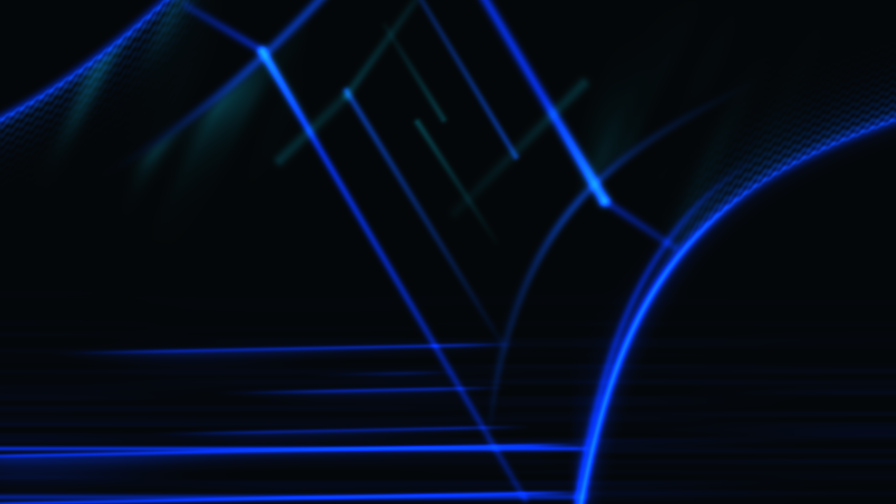
Reproduce this background procedurally as a WebGL 2 fragment shader.

```glsl
#version 300 es
precision highp float;
// Dark field of luminous blue caustics: curved fronts with woven fringes and
// feathered teal ridges, slanted beams, and horizontal streaks at lower left.
// Every part adds light from a distance function; the canvas is 7.68 x 4.32.
uniform vec2 u_resolution;
out vec4 fragColor;

const vec3 BLUE = vec3(0.01, 0.17, 0.92);
const vec3 AZURE = vec3(0.07, 0.48, 0.90);
const vec3 TEAL = vec3(0.02, 0.32, 0.38);

float hash(vec2 p) {
  return fract(sin(dot(p, vec2(127.1, 311.7))) * 43758.5);
}

float noise(vec2 p) {
  vec2 i = floor(p), f = fract(p);
  f = f * f * (3.0 - 2.0 * f);
  return mix(mix(hash(i), hash(i + vec2(1, 0)), f.x),
             mix(hash(i + vec2(0, 1)), hash(i + vec2(1, 1)), f.x), f.y);
}

// Soft line profile, never thinner than about a pixel
float glow(float d, float width) {
  float w = max(width, 6.0 / u_resolution.x);
  return exp(-d * d / (w * w));
}

// Segment whose brightness runs from i0 at a to i1 at b
float beam(vec2 p, vec2 a, vec2 b, float width, float i0, float i1) {
  vec2 ab = b - a;
  float h = clamp(dot(p - a, ab) / dot(ab, ab), 0.0, 1.0);
  return glow(length(p - a - ab * h), width) * mix(i0, i1, h);
}

// Height and slope of a front that rises steeply, then levels out
vec2 risingFront(float t, float a, float b, float c) {
  t = max(t, -0.1);
  return vec2(a * t / (t + b) + c * t, a * b / ((t + b) * (t + b)) + c);
}

// Height and slope of a gently bending front
vec2 bendingFront(float x, float y0, float k) {
  return vec2(y0 + k * x + 0.14 * x * x, k + 0.28 * x);
}

// Signed distance above a front
float above(float y, vec2 front) {
  return (y - front.x) / sqrt(1.0 + front.y * front.y);
}

// Slanted ridges that fade with depth d behind a front
float feathers(vec2 p, float d, float fade) {
  float ridge = noise(vec2((p.x - 0.5 * p.y) * 5.0, p.y * 1.2));
  return smoothstep(-0.02, 0.1, d) * exp(-max(d, 0.0) * fade) * ridge * ridge;
}

// Dotted lattice filling a thin band behind a front
float weave(vec2 p, float d, float depth) {
  float dots = 0.5 + 0.5 * sin(p.x * 75.0) * sin(d * 100.0);
  float rows = 0.5 + 0.5 * cos(d * 100.0);
  return smoothstep(-0.03, 0.02, d) * exp(-max(d, 0.0) / depth) * (0.65 * dots + 0.35 * rows);
}

// Horizontal streak: thin crest with a soft wedge hanging below it
float streak(vec2 p, float y, float x0, float x1, float wedge) {
  float d = p.y - y - 0.02 * (p.x - 2.5);
  float span = smoothstep(x0, x0 + 1.2, p.x) * (1.0 - smoothstep(x1 - 0.7, x1, p.x));
  float w = wedge * (0.3 + 0.7 * glow(p.x - x0 - 1.3, 1.1));
  float tail = d < 0.0 ? exp(d / w) : glow(d, 0.02);
  return span * (0.45 * tail + 0.45 * glow(d, 0.018));
}

void main() {
  vec2 p = gl_FragCoord.xy / u_resolution * vec2(7.68, 4.32);
  vec3 col = vec3(0.014, 0.027, 0.034);

  // Right fronts: bright outer curve, inner echo and faint second curve
  vec2 outer = risingFront(p.x - 4.98, 3.7, 0.7, 0.13);
  float dOuter = above(p.y, outer);
  float inRight = smoothstep(4.85, 4.96, p.x);
  float far = smoothstep(5.5, 6.6, p.x);
  col += BLUE * inRight * (1.0 - 0.6 * far) * (glow(dOuter, 0.045) + 0.2 * glow(dOuter, 0.13));
  col += AZURE * 0.45 * inRight * (1.0 - far) * glow(dOuter, 0.02);
  col += BLUE * 0.5 * inRight * (1.0 - far) * glow(above(p.y - 0.25, outer), 0.035);
  vec2 second = risingFront(p.x - 4.2, 2.6, 0.5, 0.3) + vec2(0.8, 0.0);
  float dSecond = above(p.y, second);
  float inSecond = smoothstep(4.15, 4.28, p.x);
  float knot = glow(p.x - 4.95, 0.4);
  col += mix(BLUE, AZURE, 0.4) * inSecond * (0.16 * (1.0 - far) + 0.35 * knot) * glow(dSecond, 0.04);

  // Left fronts
  float dUpper = above(p.y, bendingFront(p.x, 3.3, 0.52));
  float dLower = above(p.y, bendingFront(p.x, 2.45, 0.3));
  col += BLUE * 0.55 * glow(dUpper, 0.045);
  float rise = smoothstep(0.5, 2.3, p.x) * (1.0 - smoothstep(2.8, 3.0, p.x));
  col += mix(BLUE, AZURE, 0.3) * 0.6 * rise * rise * glow(dLower, 0.045);

  // Woven fringes and feathered ridges behind the fronts
  float leftEnd = 1.0 - smoothstep(1.3, 2.0, p.x);
  col += mix(BLUE, TEAL, 0.45) * 0.8 * (far * weave(p, dOuter, 0.16) + leftEnd * weave(p, -dUpper, 0.13));
  float ridges = smoothstep(5.5, 6.0, p.x) * (1.0 - smoothstep(6.6, 7.3, p.x)) * feathers(p, dOuter, 4.5);
  ridges += smoothstep(4.9, 5.3, p.x) * (1.0 - smoothstep(5.7, 6.4, p.x)) * feathers(p, dSecond, 6.0);
  ridges += smoothstep(0.1, 0.7, p.x) * leftEnd * feathers(p, -dUpper, 4.5);
  ridges += smoothstep(1.0, 1.5, p.x) * (1.0 - smoothstep(2.2, 2.7, p.x)) * feathers(p, -dLower, 6.0);
  col += TEAL * 1.5 * ridges;

  // Slanted beams, hottest where they touch the fronts
  float left = beam(p, vec2(2.25, 3.88), vec2(4.5, 0.04), 0.034, 1.0, 0.3);
  left += beam(p, vec2(1.6, 4.27), vec2(2.22, 3.9), 0.04, 0.3, 0.6);
  float right = beam(p, vec2(4.15, 4.34), vec2(5.18, 2.6), 0.045, 0.8, 1.0);
  right += beam(p, vec2(5.18, 2.6), vec2(5.78, 2.2), 0.04, 0.5, 0.3);
  float inner = beam(p, vec2(2.97, 3.54), vec2(4.33, 1.33), 0.032, 0.8, 0.05);
  inner += beam(p, vec2(3.6, 4.34), vec2(4.42, 2.98), 0.03, 0.35, 0.7);
  col += BLUE * (left + right) + mix(BLUE, AZURE, 0.4) * 0.75 * inner;
  col += AZURE * 0.75 * beam(p, vec2(2.25, 3.88), vec2(2.75, 3.05), 0.045, 0.9, 0.0);
  col += AZURE * 0.75 * beam(p, vec2(4.65, 3.5), vec2(5.18, 2.6), 0.05, 0.0, 1.0);

  // Faint crossing threads between the beams
  float thread = beam(p, vec2(3.58, 3.27), vec2(4.25, 2.25), 0.03, 0.6, 0.05);
  thread += beam(p, vec2(3.3, 4.1), vec2(3.8, 3.3), 0.03, 0.1, 0.5);
  thread += beam(p, vec2(3.55, 4.3), vec2(2.97, 3.5), 0.04, 0.2, 0.45);
  thread += beam(p, vec2(2.97, 3.5), vec2(2.4, 2.95), 0.05, 0.3, 0.4);
  thread += beam(p, vec2(5.0, 3.6), vec2(3.9, 2.5), 0.05, 0.4, 0.1);
  col += TEAL * thread;

  // Horizontal streaks, strongest near the bottom
  float bands = 0.65 * streak(p, 1.33, 0.4, 4.5, 0.06) + 0.65 * streak(p, 0.96, 1.8, 4.4, 0.04);
  bands += 0.4 * streak(p, 1.1, 2.6, 4.0, 0.03) + 0.55 * streak(p, 0.62, 1.2, 4.6, 0.05);
  bands += streak(p, 0.46, -1.0, 5.1, 0.12) + streak(p, 0.05, -1.0, 5.1, 0.08);
  float leftOfFront = 1.0 - smoothstep(4.9, 5.1, p.x);
  bands += leftOfFront * (0.8 * glow(p.y - 0.475, 0.02) + 0.5 * glow(p.y - 0.06, 0.025));
  float lines = noise(vec2(p.x * 0.4, p.y * 22.0));
  bands += 0.11 * lines * lines * (1.0 - smoothstep(0.3, 2.2, p.y));
  col += BLUE * bands;

  fragColor = vec4(min(col, 1.0), 1.0);
}
```
